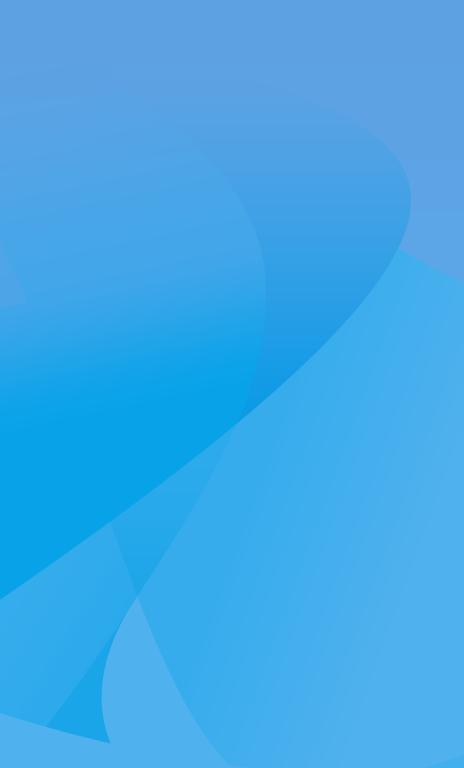
Give the GLSL for this background, as a Shadertoy shader.

```glsl
// Soft blue backdrop: a large folded ribbon sweeping over pale curved panels.

// Colours
const vec3 SKY_TOP     = vec3(0.365, 0.631, 0.886);
const vec3 SKY_LOW     = vec3(0.361, 0.647, 0.902);
const vec3 RIBBON_HAZE = vec3(0.255, 0.650, 0.912);
const vec3 RIBBON_DEEP = vec3(0.030, 0.637, 0.915);
const vec3 RIBBON_BACK = vec3(0.045, 0.605, 0.902);
const vec3 FIELD_NEAR  = vec3(0.215, 0.675, 0.930);
const vec3 FIELD_FAR   = vec3(0.308, 0.694, 0.930);
const vec3 PANEL_LEFT  = vec3(0.210, 0.675, 0.928);
const vec3 PANEL_RIGHT = vec3(0.150, 0.660, 0.920);
const vec3 GUSSET_TOP  = vec3(0.175, 0.667, 0.923);
const vec3 GUSSET_LOW  = vec3(0.100, 0.647, 0.910);
const vec3 PALE        = vec3(0.308, 0.698, 0.934);

// Heights at which curve segments join, and the top of the lower layers
const float RIBBON_TURN = 0.740;
const float FOLD_TURN   = 0.622;
const float CROSSING    = 0.223;
const float LOWER_TOP   = 0.600;

const float HAZE_TILT   = 0.13;
const float WEDGE_TINT  = 0.40;
const float CORNER_TINT = 0.50;
const int   SOLVE_STEPS = 18;

vec2 bezier(vec2 a, vec2 b, vec2 c, vec2 d, float t) {
    float s = 1.0 - t;
    return s*s*s*a + 3.0*s*s*t*b + 3.0*s*t*t*c + t*t*t*d;
}

// Horizontal position, at height y, of a cubic that descends from a to d
float curveX(float y, vec2 a, vec2 b, vec2 c, vec2 d) {
    float lo = 0.0, hi = 1.0;
    for (int i = 0; i < SOLVE_STEPS; i++) {
        float mid = 0.5 * (lo + hi);
        if (bezier(a, b, c, d, mid).y > y) lo = mid; else hi = mid;
    }
    return bezier(a, b, c, d, 0.5 * (lo + hi)).x;
}

// Antialiased coverage of the side where d is negative
float inside(float d) {
    float width = length(vec2(dFdx(d), dFdy(d)));
    return clamp(0.5 - d / max(width, 1e-5), 0.0, 1.0);
}

float ribbonEdge(float y) {
    vec2 tip = vec2(0.886, RIBBON_TURN);
    float upper = curveX(y, vec2(0.0, 0.945), vec2(0.496, 0.924), vec2(0.886, 0.857), tip);
    float lower = curveX(y, tip, vec2(0.886, 0.622), vec2(0.530, 0.440), vec2(0.0, 0.219));
    return y > RIBBON_TURN ? upper : lower;
}

float foldEdge(float y) {
    vec2 bulge = vec2(0.573, FOLD_TURN);
    vec2 cross = vec2(0.295, CROSSING);
    float upper = curveX(y, vec2(0.237, 0.896), vec2(0.431, 0.824), vec2(0.573, 0.733), bulge);
    float middle = curveX(y, bulge, vec2(0.573, 0.492), vec2(0.475, 0.388), cross);
    float lower = curveX(y, cross, vec2(0.218, 0.154), vec2(0.200, 0.088), vec2(0.239, 0.031));
    return y > FOLD_TURN ? upper : (y > CROSSING ? middle : lower);
}

float ribEdge(float y) {
    return curveX(y, vec2(0.237, 0.320), vec2(0.291, 0.232), vec2(0.384, 0.062), vec2(0.506, -0.003));
}

float bladeEdge(float y) {
    return curveX(y, vec2(0.295, CROSSING), vec2(0.248, 0.177), vec2(0.162, 0.102), vec2(0.097, 0.052));
}

vec3 ribbonColor(vec2 p, vec3 sky, float front) {
    float h = p.y - HAZE_TILT * p.x;
    vec3 face = mix(sky, RIBBON_HAZE, smoothstep(0.92, 0.57, h));
    face = mix(face, RIBBON_DEEP, smoothstep(0.62, 0.42, h));
    float depth = clamp((0.90 - p.y) / 0.43, 0.0, 1.0);
    vec3 back = mix(sky, RIBBON_BACK, pow(depth, 1.2));

    // Small pale wedge on the left border
    float wedge = inside(p.x - 0.745 * (0.6875 - p.y)) * inside(0.599 + 0.133 * p.x - p.y);
    face = mix(face, SKY_LOW, wedge * WEDGE_TINT);
    return mix(back, face, front);
}

void mainImage(out vec4 fragColor, in vec2 fragCoord) {
    vec2 p = fragCoord / iResolution.xy;
    float fold = inside(p.x - foldEdge(p.y));
    float ribX = ribEdge(p.y);
    float low = step(p.y, LOWER_TOP);

    // Sky and the broad field below it
    vec3 sky = mix(SKY_LOW, SKY_TOP, smoothstep(0.65, 1.0, p.y));
    vec3 field = mix(FIELD_NEAR, FIELD_FAR, clamp((p.x - 0.6 * p.y - 0.33) / 0.40, 0.0, 1.0));
    float hx = max(p.x - 0.858, -0.1);
    vec3 col = mix(sky, field, inside(p.y - (0.677 - 0.374 * hx + 0.39 * hx * hx)));

    // Pale lens, darker gusset and left panel
    col = mix(col, PALE, low * inside(p.x - ribX));
    col = mix(col, mix(GUSSET_LOW, GUSSET_TOP, smoothstep(0.15, 0.43, p.y)), low * fold);
    vec3 panel = mix(PANEL_LEFT, PANEL_RIGHT, smoothstep(0.0, 0.5, p.x + 0.25 - p.y));
    col = mix(col, panel, low * inside(p.x - min(ribX, bladeEdge(p.y))));

    // Curved floor and the lower right corner
    col = mix(col, PALE, inside(p.y - (0.0716 - 0.1933 * p.x + 0.1121 * p.x * p.x)));
    col = mix(col, FIELD_NEAR, CORNER_TINT * inside(p.y - 0.2 * (p.x - 0.916)));

    // Main ribbon
    col = mix(col, ribbonColor(p, sky, fold), inside(p.x - ribbonEdge(p.y)));
    fragColor = vec4(col, 1.0);
}
```
